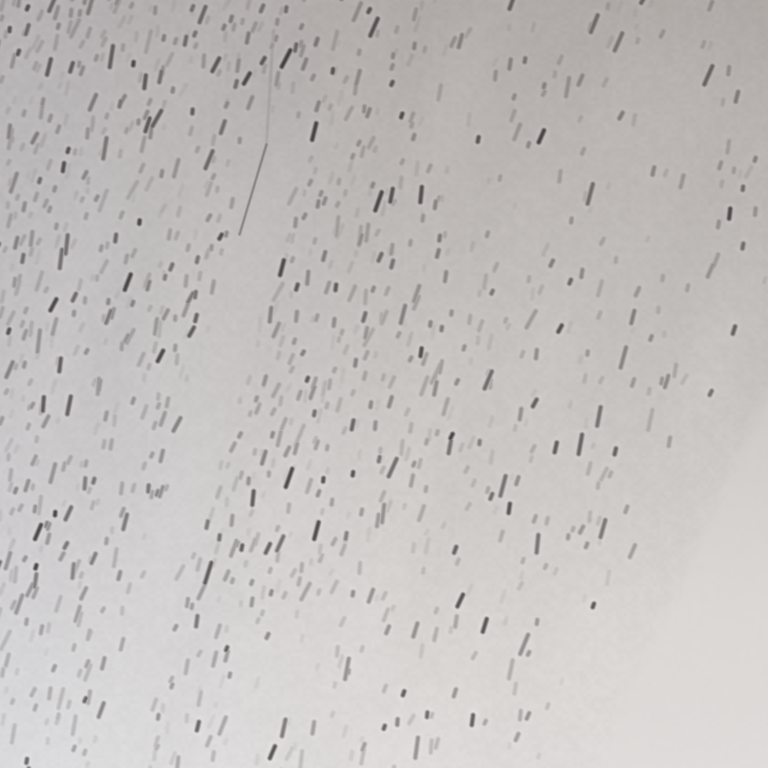
This texture is drawn by a WebGL 1 fragment shader. Its source:

```glsl
precision highp float;
uniform vec2 u_resolution;

const vec3 WALL_LOW = vec3(0.870, 0.863, 0.860);
const vec3 WALL_HIGH = vec3(0.698, 0.680, 0.674);
const vec3 COOL_TINT = vec3(-0.004, 0.000, 0.010);
const vec3 WARM_TINT = vec3(0.003, 0.000, -0.005);
const vec3 FLECK_COLOR = vec3(0.24, 0.22, 0.22);
const vec2 DARK_CELL = vec2(0.028, 0.036);
const vec2 FAINT_CELL = vec2(0.021, 0.027);
const float TILT = 0.30;          // lean of the flecks from vertical, radians
const float TILT_SPREAD = 0.45;
const float FLECK_RADIUS = 0.0013;
const float FLECK_BLUR = 0.0036;
const float HALO_GAIN = 0.022;
const float GRAIN_SCALE = 210.0;
const float GRAIN_GAIN = 0.030;
const float PATCH_GAIN = 0.022;
const float PANE_GAIN = 0.022;

float hash(vec2 p) {
  return fract(sin(dot(p, vec2(127.1, 311.7))) * 43758.5453);
}

float noise(vec2 p) {
  vec2 i = floor(p);
  vec2 f = fract(p);
  f = f * f * (3.0 - 2.0 * f);
  return mix(mix(hash(i), hash(i + vec2(1.0, 0.0)), f.x),
             mix(hash(i + vec2(0.0, 1.0)), hash(i + vec2(1.0, 1.0)), f.x), f.y);
}

float segmentDistance(vec2 p, vec2 a, vec2 b) {
  vec2 ab = b - a;
  return length(p - a - ab * clamp(dot(p - a, ab) / dot(ab, ab), 0.0, 1.0));
}

// Signed offset from the slanted border of the clean lower right pane
float paneOffset(vec2 p) {
  return p.x - 0.776 - 0.46 * p.y;
}

// Chance of a fleck: high on the left, low on the right, none on bare areas
float fleckDensity(vec2 p) {
  float density = mix(0.88, 0.26, smoothstep(0.05, 0.85, p.x));
  density *= 0.45 + 1.0 * noise(p * 7.0 + 3.0);
  density *= 1.0 - 0.45 * smoothstep(0.35, 0.0, p.y) * smoothstep(0.1, 0.4, p.x);
  float bandOffset = abs(p.x - 0.148 - 0.27 * p.y);
  float bare = (1.0 - smoothstep(0.024, 0.036, bandOffset)) * smoothstep(0.93, 0.80, p.y);
  return density * (1.0 - bare) * smoothstep(-0.02, -0.14, paneOffset(p));
}

// x: darkness, y: pale halo
vec2 fleckLayer(vec2 p, vec2 cell, float seed, float weakest, float strongest, float longest) {
  vec2 home = floor(p / cell);
  vec2 result = vec2(0.0);
  for (int j = -1; j <= 1; j++) {
    for (int i = -1; i <= 1; i++) {
      vec2 id = home + vec2(float(i), float(j));
      vec2 key = id + seed;
      vec2 center = (id + vec2(hash(key), hash(key + 17.3))) * cell;
      float present = step(hash(key + 31.7), fleckDensity(center));
      float angle = TILT + TILT_SPREAD * (hash(key + 47.1) - 0.5);
      float size = hash(key + 59.9);
      vec2 arm = vec2(sin(angle), cos(angle)) * mix(0.002, longest, size * size);
      float d = segmentDistance(p, center - arm, center + arm) - FLECK_RADIUS;
      float vigor = hash(key + 73.3);
      float strength = present * mix(weakest, strongest, vigor * vigor);
      result.x = max(result.x, strength * (1.0 - smoothstep(-0.001, FLECK_BLUR, d)));
      float halo = smoothstep(0.001, 0.004, d) * (1.0 - smoothstep(0.004, 0.009, d));
      result.y = max(result.y, strength * halo);
    }
  }
  return result;
}

// Long thin scratch that fades at its upper end
float scratch(vec2 p) {
  float lower = 1.0 - smoothstep(0.0, 0.0032, segmentDistance(p, vec2(0.312, 0.695), vec2(0.347, 0.812)));
  float upper = 1.0 - smoothstep(0.0, 0.0040, segmentDistance(p, vec2(0.347, 0.812), vec2(0.356, 0.960)));
  return max(0.42 * lower, 0.12 * upper);
}

void main() {
  vec2 uv = gl_FragCoord.xy / u_resolution;
  float pane = smoothstep(-0.015, 0.015, paneOffset(uv));

  // Wall shading: light below, darkest in the upper right
  float shade = uv.y + 0.10 * (uv.x - 0.5) * uv.y + 0.10 * smoothstep(0.82, 1.0, uv.y) * (uv.x - 0.2);
  vec3 color = mix(WALL_LOW, WALL_HIGH, shade);
  color += mix(COOL_TINT, WARM_TINT, smoothstep(0.0, 0.6, uv.x));
  color += PANE_GAIN * pane * smoothstep(0.0, 0.25, uv.y);

  // Soft patches and fine grain
  color += PATCH_GAIN * (noise(vec2(uv.x - 0.27 * uv.y, uv.y * 0.4) * 14.0) - 0.5) * (1.0 - pane);
  float grain = 0.6 * noise(uv * GRAIN_SCALE) + 0.4 * noise(uv * GRAIN_SCALE * 0.53 + 9.0) - 0.5;
  color += GRAIN_GAIN * grain * mix(1.0, 0.25, pane);

  // Flecks and scratch
  vec2 dark = fleckLayer(uv, DARK_CELL, 5.0, 0.18, 0.95, 0.014);
  vec2 faint = fleckLayer(uv, FAINT_CELL, 83.0, 0.06, 0.42, 0.009);
  color += HALO_GAIN * max(dark.y, faint.y);
  color = mix(color, FLECK_COLOR, max(max(dark.x, faint.x), scratch(uv)));

  gl_FragColor = vec4(clamp(color, 0.0, 1.0), 1.0);
}
```
